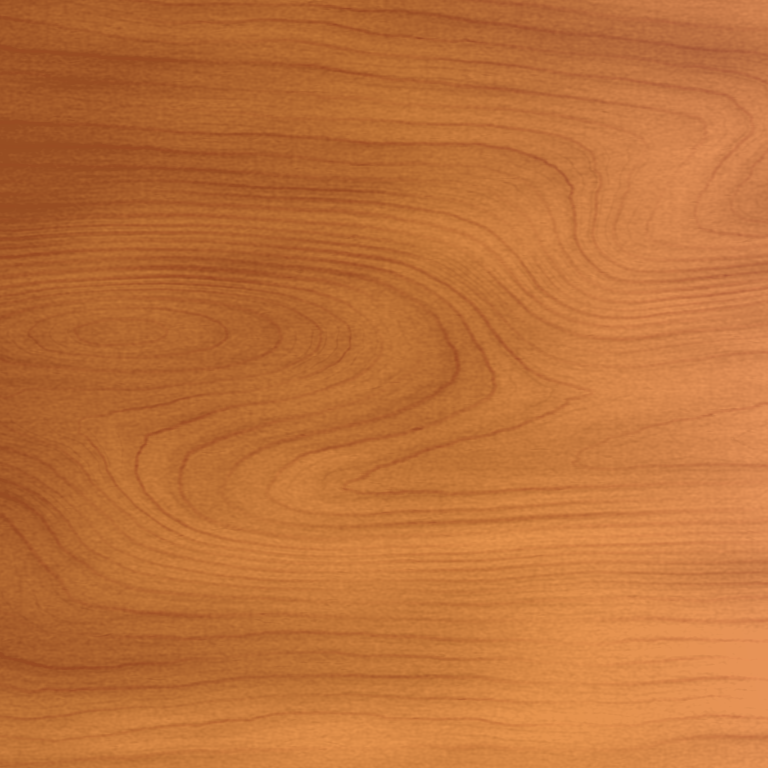
Reproduce this texture procedurally as a Shadertoy shader.

```glsl
// Varnished cherry wood board: a long eye, folded growth rings and fine pores.

vec2 hashGradient(vec2 cell) {
    vec2 q = vec2(dot(cell, vec2(127.1, 311.7)), dot(cell, vec2(269.5, 183.3)));
    return fract(sin(q) * 43758.55) * 2.0 - 1.0;
}

// Gradient noise, roughly -0.6 to 0.6
float noise(vec2 p) {
    vec2 i = floor(p), f = p - i;
    vec2 u = f * f * f * (f * (f * 6.0 - 15.0) + 10.0);
    vec2 e = vec2(1.0, 0.0);
    float low = mix(dot(hashGradient(i), f),
                    dot(hashGradient(i + e.xy), f - e.xy), u.x);
    float high = mix(dot(hashGradient(i + e.yx), f - e.yx),
                     dot(hashGradient(i + e.xx), f - e.xx), u.x);
    return mix(low, high, u.y);
}

float bump(vec2 p, vec2 size) {
    vec2 q = p / size;
    return exp(-0.5 * dot(q, q));
}

// Height of the cut surface through the trunk; its contours are the rings
float trunkHeight(vec2 p) {
    float h = -p.y - 0.10 * p.x * smoothstep(0.6, 1.0, p.y);

    // Closed eye on the left and the shoulder below it
    h += 0.27 * bump(p - vec2(0.18, 0.59), vec2(0.36, 0.075));
    h += 0.05 * bump(p - vec2(0.16, 0.57), vec2(0.11, 0.035));
    h += 0.13 * bump(p - vec2(-0.05, 0.33), vec2(0.12, 0.09));

    // Tongue that opens and widens to the right
    float tongueAxis = 0.345 + 0.08 * (p.x - 0.4);
    float tongueWidth = mix(0.055, 0.08, p.x);
    h -= 0.20 * smoothstep(0.0, 0.45, p.x) * bump(vec2(0.0, p.y - tongueAxis), vec2(1.0, tongueWidth));

    // Slanted hollow that runs off the right edge
    vec2 hollow = p - vec2(0.84, 0.66);
    hollow.y -= 0.32 * hollow.x;
    hollow.x = min(hollow.x, 0.0);
    h -= 0.27 * bump(hollow, vec2(0.15, 0.085));

    // Natural wander and small ripples
    h += 0.035 * noise(p * vec2(2.6, 6.0) + 4.3);
    h += 0.012 * noise(p * vec2(7.0, 20.0));
    h += 0.004 * noise(p * vec2(20.0, 60.0));
    return h + 0.0015 * noise(p * vec2(60.0, 130.0));
}

// Thin line halfway through every ring, with an even width on the canvas
float ringLine(float t, float slope, float width) {
    float gap = abs(fract(t) - 0.5) / max(slope, 4.0);
    return 1.0 - smoothstep(0.0, width, gap);
}

void mainImage(out vec4 fragColor, in vec2 fragCoord) {
    vec2 p = fragCoord / iResolution.xy;
    float h = trunkHeight(p);
    float pores = noise(p * vec2(60.0, 230.0) + 3.0);
    float speckle = noise(p * vec2(170.0, 250.0)) + 0.6 * noise(p * vec2(100.0, 140.0) + 40.0);

    // Uneven ring spacing, and strength that changes along each ring
    float t = h * 31.0 + 1.2 * noise(vec2(h * 9.0, 2.5));
    float slope = 31.0 * iResolution.y * length(vec2(dFdx(h), dFdy(h)));
    float strength = 0.5 + 1.1 * noise(vec2(floor(t) * 0.73, p.x * 2.5 + 7.0))
                   + 0.8 * noise(p * vec2(6.0, 11.0) + 31.0);
    strength = clamp(strength, 0.05, 1.0);
    float lines = ringLine(t, slope, 0.0045) * strength * (1.0 + 0.9 * pores);
    float f = fract(t);
    float shade = f * f * (1.0 - smoothstep(0.55, 1.0, f)) * strength;
    float t2 = t * 2.3 + 0.35 + 0.9 * noise(p * vec2(4.0, 12.0));
    float faintLines = ringLine(t2, slope * 2.3, 0.0032)
                     * clamp(0.4 + 1.5 * noise(p * vec2(6.0, 15.0) + 17.0), 0.0, 1.0);

    // Broad stain, bands of several rings and streaks
    float stain = noise(p * vec2(1.6, 5.5) + 11.0) + 0.6 * noise(p * vec2(4.5, 8.0) + 23.0);
    float bands = noise(vec2(p.x * 1.8, h * 11.0));
    float streaks = noise(vec2(p.x * 6.0, p.y * 75.0 + h * 20.0));

    // Light grows towards the lower right
    float tone = 0.58 + 0.74 * (p.x - 0.5) - 0.42 * (p.y - 0.5);
    tone += 0.42 * stain + 0.36 * bands;
    tone += 0.13 * streaks + 0.14 * pores + 0.20 * speckle;
    tone -= 0.27 * lines + 0.36 * shade + 0.13 * faintLines;
    tone -= 0.24 * bump(p - vec2(0.42, 0.55), vec2(0.16, 0.045));
    tone -= 0.18 * bump(p - vec2(0.02, 0.33), vec2(0.08, 0.09));
    tone -= 0.20 * smoothstep(0.12, 0.5, pores) * smoothstep(0.0, 0.3, streaks);
    tone = clamp(tone, -0.08, 1.08);

    // Red-brown late wood to honey early wood, pinker at the right edge
    vec3 lateWood = vec3(0.615, 0.325, 0.145);
    vec3 honey = vec3(0.745, 0.45, 0.21);
    vec3 paleWood = vec3(0.88, 0.56, 0.29);
    vec3 color = mix(lateWood, honey, min(tone * 2.0, 1.0));
    color = mix(color, paleWood, clamp(tone * 2.0 - 1.0, 0.0, 1.16));
    color += vec3(0.005, 0.0, 0.055) * smoothstep(0.55, 1.1, p.x + 0.25 * (p.y - 0.5));
    color -= vec3(-0.01, 0.012, 0.0) * lines;

    fragColor = vec4(color, 1.0);
}
```
